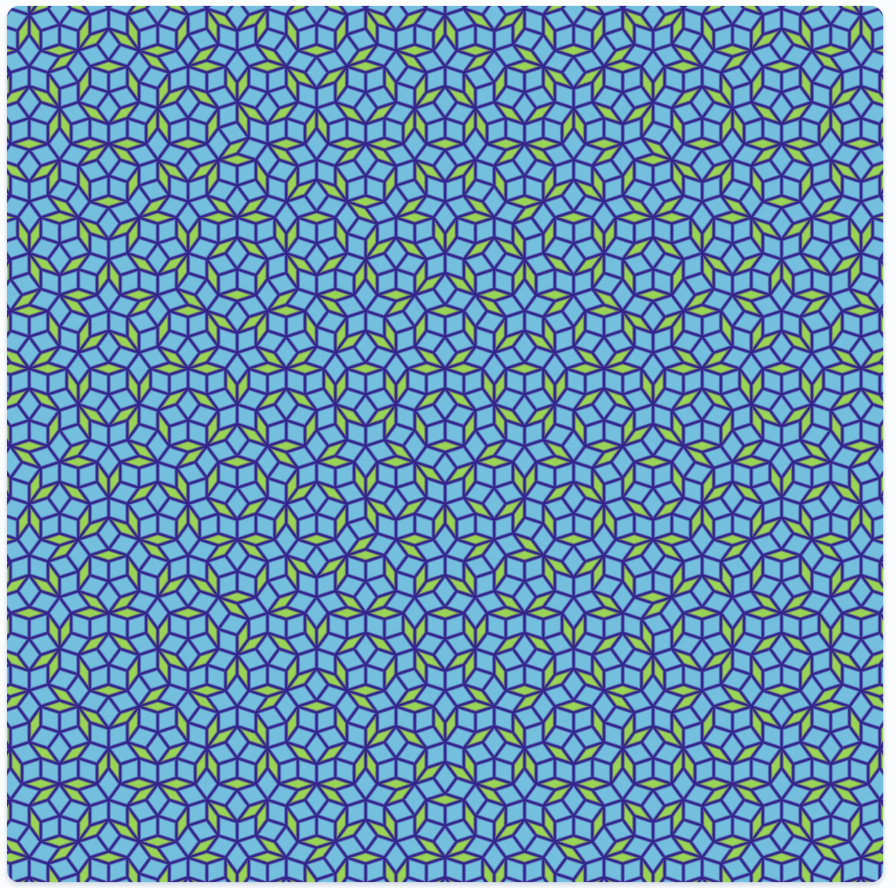
Reproduce this pattern procedurally as a WebGL 1 fragment shader.

```glsl
precision highp float;
// Mirror-symmetric Penrose rhomb tiling in a rounded card on a pale page.
// Each pixel descends through nine subdivisions of one large Robinson triangle,
// then shades the half rhomb it lands in and its two outlined legs.

uniform vec2 u_resolution;

const float PHI = 1.618034;
const float EDGE = 0.0225; // rhomb side, in card widths

float cross2(vec2 a, vec2 b) {
  return a.x * b.y - a.y * b.x;
}

// True when p lies on the same side of line ab as the reference point.
bool sameSide(vec2 p, vec2 a, vec2 b, vec2 reference) {
  return cross2(b - a, p - a) * cross2(b - a, reference - a) > 0.0;
}

float segmentDistance(vec2 p, vec2 a, vec2 b) {
  vec2 ab = b - a;
  return length(p - a - ab * clamp(dot(p - a, ab) / dot(ab, ab), 0.0, 1.0));
}

float roundedBox(vec2 p, float halfSize, float radius) {
  vec2 q = abs(p) - halfSize + radius;
  return length(max(q, 0.0)) + min(max(q.x, q.y), 0.0) - radius;
}

vec3 penrose(vec2 p, float pixel) {
  // Half of a fat rhomb: its long diagonal is the vertical mirror axis.
  p = vec2(abs(p.x), p.y + 0.05);
  float halfBase = 0.5 * EDGE * pow(PHI, 10.0);
  vec2 apex = vec2(halfBase * tan(radians(36.0)), 0.0);
  vec2 b = vec2(0.0, -halfBase);
  vec2 c = vec2(0.0, halfBase);
  bool fat = true;

  // Golden-ratio subdivision, keeping the child that holds p.
  for (int level = 0; level < 9; level++) {
    vec2 oldApex = apex, oldB = b, oldC = c;
    if (fat) {
      vec2 q = mix(oldB, oldApex, 1.0 / PHI);
      vec2 r = mix(oldB, oldC, 1.0 / PHI);
      if (sameSide(p, r, oldApex, oldC)) {
        apex = r; b = oldC; c = oldApex;
      } else if (sameSide(p, q, r, oldB)) {
        apex = q; b = r; c = oldB;
      } else {
        apex = r; b = q; c = oldApex;
        fat = false;
      }
    } else {
      vec2 split = mix(oldApex, oldB, 1.0 / PHI);
      if (sameSide(p, split, oldC, oldB)) {
        apex = oldC; b = split; c = oldB;
      } else {
        apex = split; b = oldC; c = oldApex;
        fat = true;
      }
    }
  }

  // The base is the rhomb's hidden diagonal, so only the legs are drawn.
  float d = min(segmentDistance(p, apex, b), segmentDistance(p, apex, c));
  float halfWidth = 0.078 * EDGE;
  float soft = max(0.07 * EDGE, 0.7 * pixel);
  vec3 fatBlue = vec3(0.46, 0.75, 0.87);
  vec3 thinGreen = vec3(0.60, 0.83, 0.34);
  vec3 outline = vec3(0.20, 0.13, 0.55);
  vec3 tile = fat ? fatBlue : thinGreen;
  return mix(outline, tile, smoothstep(halfWidth - soft, halfWidth + soft, d));
}

void main() {
  // Card units: the card spans -0.5 to 0.5 around its centre.
  float cardWidth = 0.978 * u_resolution.x;
  float pixel = 1.0 / cardWidth;
  vec2 p = (gl_FragCoord.xy - 0.5 * u_resolution) * pixel + vec2(0.0033, 0.0);

  // Page with a faint shadow below the card.
  float shadow = 1.0 - smoothstep(-0.004, 0.006, roundedBox(p + vec2(0.0, 0.003), 0.5, 0.014));
  vec3 color = mix(vec3(0.985, 0.99, 0.995), vec3(0.84, 0.87, 0.91), shadow);

  float card = 1.0 - smoothstep(-0.6 * pixel, 0.6 * pixel, roundedBox(p, 0.5, 0.014));
  color = mix(color, penrose(p, pixel), card);
  gl_FragColor = vec4(color, 1.0);
}
```
